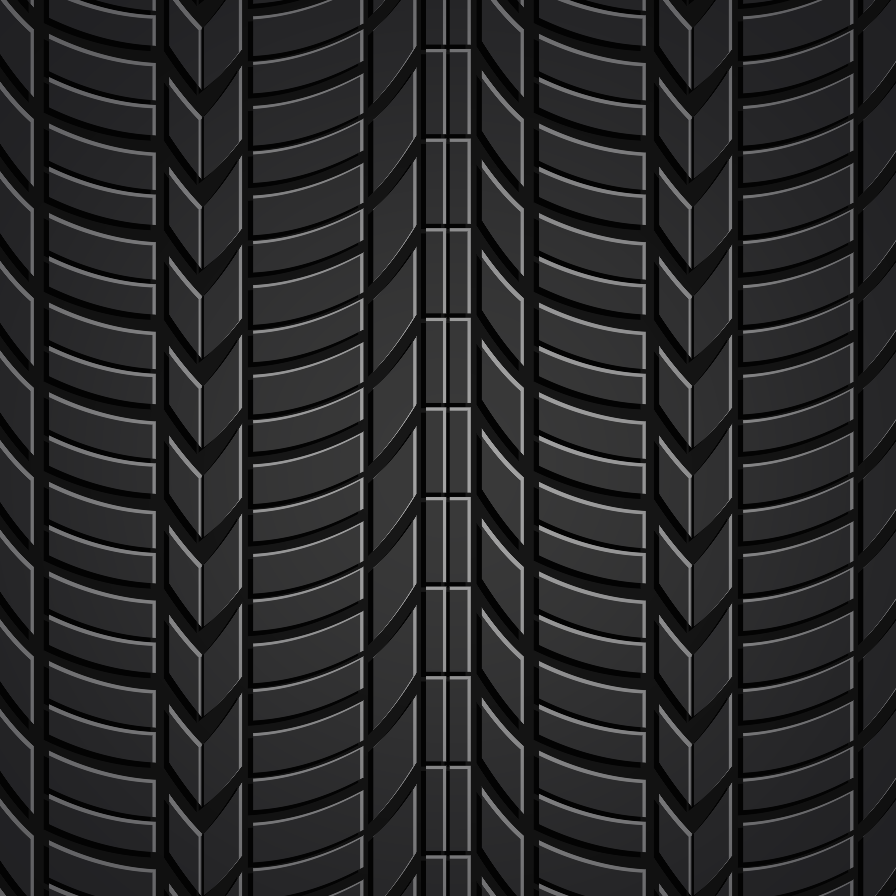
Write a WebGL 1 fragment shader that draws this pattern.

```glsl
precision highp float;
// Embossed tyre tread: curved ribs, chevrons and a split centre bar under a soft central glow.

uniform vec2 u_resolution;

// The canvas is 768 units wide, with y pointing down.
const vec2 PERIOD = vec2(420.0, 76.8);

// Signed depth inside a row-repeated block between two columns.
// tops and heights hold left and right values; sag bends the block downwards.
float block(vec2 p, vec2 columns, vec2 tops, vec2 heights, float sag) {
  float t = clamp((p.x - columns.x) / (columns.y - columns.x), 0.0, 1.0);
  float top = mix(tops.x, tops.y, t) + sag * t * (1.0 - t);
  float halfHeight = 0.5 * mix(heights.x, heights.y, t);
  float fromMiddle = mod(p.y - top - halfHeight + 0.5 * PERIOD.y, PERIOD.y) - 0.5 * PERIOD.y;
  float side = min(p.x - columns.x, columns.y - p.x);
  return min(side, halfHeight - abs(fromMiddle));
}

// Coverage of all raised rubber at p.
float tread(vec2 p, float pixel) {
  p.x = mod(p.x - 365.0, PERIOD.x);

  // Split centre bar
  float d = block(p, vec2(0.0, 17.5), vec2(42.0), vec2(73.0), 0.0);
  d = max(d, block(p, vec2(20.5, 38.5), vec2(42.0), vec2(73.0), 0.0));

  // Shoulders on both sides of the bar
  d = max(d, block(p, vec2(48.0, 84.0), vec2(60.0, 102.0), vec2(52.0, 58.0), 10.0));
  d = max(d, block(p, vec2(375.0, 412.0), vec2(102.8, 58.0), vec2(62.0, 58.0), 12.0));

  // Falling ribs, in pairs
  d = max(d, block(p, vec2(97.0, 188.5), vec2(29.0, 54.0), vec2(32.0), 20.0));
  d = max(d, block(p, vec2(97.0, 188.5), vec2(66.0, 90.0), vec2(26.0), 20.0));

  // Chevron halves
  d = max(d, block(p, vec2(200.0, 228.0), vec2(66.0, 100.0), vec2(50.0, 54.0), 5.0));
  d = max(d, block(p, vec2(229.8, 262.5), vec2(100.0, 56.0), vec2(53.0, 63.0), 9.0));

  // Rising ribs, in pairs
  d = max(d, block(p, vec2(272.0, 366.5), vec2(14.0, -14.0), vec2(34.0), 23.0));
  d = max(d, block(p, vec2(272.0, 366.5), vec2(53.0, 25.0), vec2(27.0), 23.0));

  return smoothstep(-0.6, 0.6, d / pixel);
}

void main() {
  vec2 uv = gl_FragCoord.xy / u_resolution;
  vec2 p = 768.0 * vec2(uv.x, 1.0 - uv.y);
  float pixel = 768.0 / min(u_resolution.x, u_resolution.y);

  // Raised surface, lit upper right rim, shadow cast to the lower left
  float raised = tread(p, pixel);
  float rim = raised * (1.0 - tread(p + vec2(2.8, -2.8), pixel));
  float shadow = tread(p + vec2(4.5, -4.5), pixel);

  float glow = 1.0 - smoothstep(0.0, 0.72, length(uv - vec2(0.5, 0.48)));
  vec3 groove = vec3(mix(0.06, 0.09, glow));
  vec3 rubber = mix(vec3(0.127, 0.127, 0.137), vec3(0.225), glow);
  vec3 edge = mix(vec3(0.37, 0.37, 0.38), vec3(0.64), glow);

  vec3 color = mix(groove, vec3(0.01), shadow);
  color = mix(color, rubber, raised);
  color = mix(color, edge, rim);
  gl_FragColor = vec4(color, 1.0);
}
```
